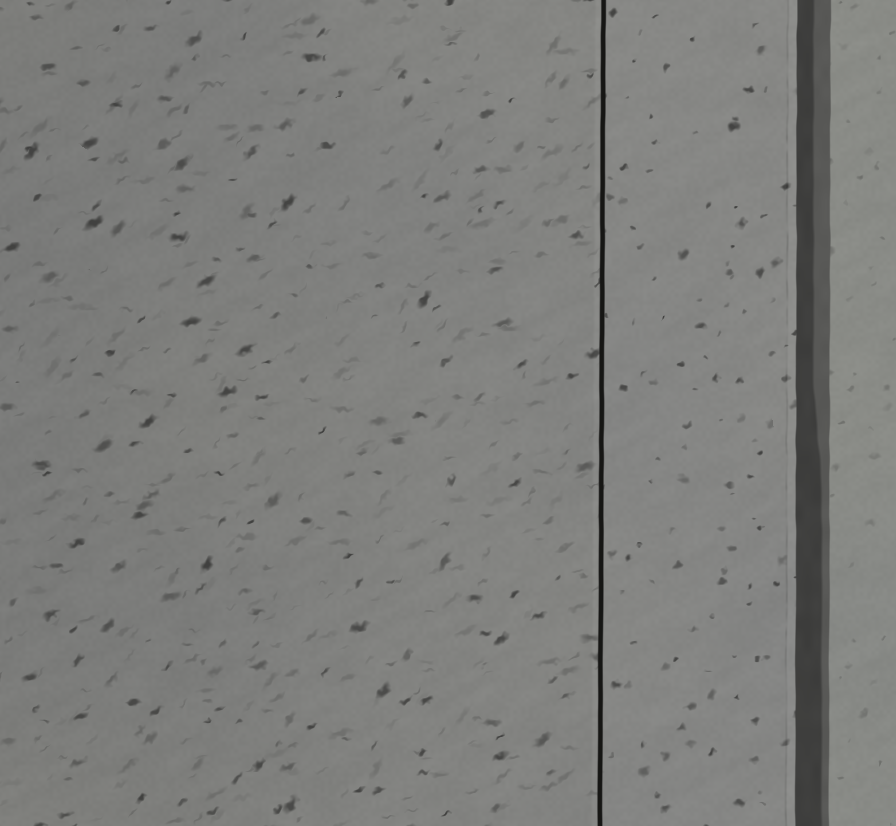
This texture is drawn by a WebGL 1 fragment shader. Its source:

```glsl
precision highp float;
// Weathered grey panels with slanted dark flecks, split by a thin vertical
// seam and a wide two-tone groove. Flecks are jittered ellipses in hashed
// grid cells; value noise adds the mottling and fine grain.
uniform vec2 u_resolution;

const vec3 PANEL_LEFT = vec3(0.485, 0.487, 0.478);
const vec3 PANEL_MIDDLE = vec3(0.522, 0.524, 0.517);
const vec3 PANEL_RIGHT = vec3(0.535, 0.542, 0.525);
const vec3 SEAM_COLOR = vec3(0.085, 0.085, 0.08);
const vec3 GROOVE_DARK = vec3(0.245, 0.245, 0.24);
const vec3 GROOVE_LIGHT = vec3(0.345, 0.345, 0.337);
const vec3 FLECK_COLOR = vec3(0.21, 0.21, 0.205);
const float SEAM_BOTTOM = 0.6695;
const float SEAM_TOP = 0.6735;
const float SEAM_HALF = 0.0026;
const float GROOVE_LEFT = 0.8875;
const float GROOVE_RIGHT = 0.925;
const float GRAIN_ANGLE = 0.48;

float hash(vec2 p) {
  vec3 q = fract(vec3(p.xyx) * 0.1031);
  q += dot(q, q.yzx + 33.33);
  return fract((q.x + q.y) * q.z);
}

float noise(vec2 p) {
  vec2 i = floor(p);
  vec2 f = fract(p);
  f = f * f * (3.0 - 2.0 * f);
  float low = mix(hash(i), hash(i + vec2(1.0, 0.0)), f.x);
  float high = mix(hash(i + vec2(0.0, 1.0)), hash(i + vec2(1.0)), f.x);
  return mix(low, high, f.y);
}

vec2 rotate(vec2 p, float a) {
  float c = cos(a);
  float s = sin(a);
  return vec2(c * p.x + s * p.y, c * p.y - s * p.x);
}

// Coverage of scattered ellipses; size and cell are in canvas heights.
float flecks(vec2 p, float cell, vec2 size, float chance, float seed) {
  vec2 home = floor(p / cell);
  float cover = 0.0;
  for (int j = -1; j <= 1; j++) {
    for (int i = -1; i <= 1; i++) {
      vec2 id = home + vec2(float(i), float(j));
      vec2 key = id + 100.0 + seed;
      vec2 center = (id + vec2(hash(key), hash(key + 37.7))) * cell;
      float scale = mix(0.5, 1.25, pow(hash(key + 71.3), 2.0));
      float tilt = GRAIN_ANGLE + (hash(key + 13.9) - 0.5) * 1.1;
      vec2 d = rotate(p - center, tilt);
      d += (vec2(noise(p * 190.0), noise(p * 190.0 + 50.0)) - 0.5) * 0.005;
      float r = length(d / (size * scale));
      float strength = mix(0.3, 1.0, hash(key + 91.1));
      float present = step(hash(key + 53.5), chance);
      cover = max(cover, present * strength * (1.0 - smoothstep(0.25, 1.25, r)));
    }
  }
  return cover;
}

// Smooth vertical band between two x positions.
float band(float x, float left, float right, float soft) {
  return smoothstep(left - soft, left + soft, x)
       * (1.0 - smoothstep(right - soft, right + soft, x));
}

void main() {
  vec2 uv = gl_FragCoord.xy / u_resolution;
  vec2 p = vec2(uv.x * u_resolution.x / u_resolution.y, uv.y);
  float soft = max(0.0011, 0.7 / u_resolution.x);
  float wobble = (noise(vec2(uv.y * 45.0, 3.0)) - 0.5) * 0.0012;
  float seamX = mix(SEAM_BOTTOM, SEAM_TOP, uv.y) + wobble * 0.5;
  float grooveShift = 0.002 * uv.y + wobble;
  float pastSeam = smoothstep(seamX - soft, seamX + soft, uv.x);
  float pastGroove = step(0.5 * (GROOVE_LEFT + GROOVE_RIGHT), uv.x);

  // Panel tones with broad mottling, slanted grain and fine grit
  vec3 color = mix(PANEL_LEFT, PANEL_MIDDLE, pastSeam);
  color = mix(color, PANEL_RIGHT, pastGroove);
  color += 0.03 * smoothstep(0.0, 0.65, uv.x) * (1.0 - pastSeam);
  vec2 grain = rotate(p, GRAIN_ANGLE);
  color += (noise(p * 4.0 + 8.0) - 0.5) * vec3(0.017, 0.016, 0.009);
  color += (noise(grain * vec2(22.0, 70.0) + 40.0) - 0.5) * 0.018;
  color += (noise(p * 210.0) - 0.5) * 0.016;

  // Long flecks on the left, smaller rounder ones on the right
  float clump = mix(0.42, 0.85, noise(p * 7.0 + 21.0));
  float longFlecks = flecks(p, 0.043, vec2(0.0115, 0.0048), clump, 0.0);
  float faintFlecks = flecks(p, 0.032, vec2(0.014, 0.0038), 0.55, 211.0);
  float smallFlecks = flecks(p, 0.034, vec2(0.0065, 0.0045), clump, 431.0);
  float cover = max(longFlecks * 0.85, faintFlecks * 0.28);
  cover = mix(cover, smallFlecks * 0.85, pastSeam);
  cover *= 1.0 - 0.6 * pastGroove;
  color = mix(color, FLECK_COLOR, cover);

  // Worn rims beside the seam and groove
  color += 0.025 * band(uv.x, seamX - 0.009, seamX - 0.003, 0.002);
  float rimX = GROOVE_LEFT + grooveShift;
  color += 0.022 * band(uv.x, rimX - 0.009, rimX, soft);
  color -= 0.065 * band(uv.x, rimX - 0.0115, rimX - 0.0095, soft)
         * noise(vec2(uv.y * 90.0, 7.0));

  // Thin seam
  float seam = band(uv.x, seamX - SEAM_HALF, seamX + SEAM_HALF, soft);
  color = mix(color, SEAM_COLOR, seam);

  // Groove: shadowed left wall, paler right wall that dims lower down
  float splitX = mix(0.917, 0.908, smoothstep(0.4, 0.55, uv.y)) + wobble;
  float wall = smoothstep(splitX - 0.002, splitX + 0.002, uv.x);
  vec3 groove = mix(GROOVE_DARK, GROOVE_LIGHT, wall);
  groove += (noise(p * vec2(90.0, 45.0)) - 0.5) * 0.022;
  float inGroove = band(uv.x, rimX, GROOVE_RIGHT + grooveShift, soft);
  color = mix(color, groove, inGroove);

  gl_FragColor = vec4(color, 1.0);
}
```
